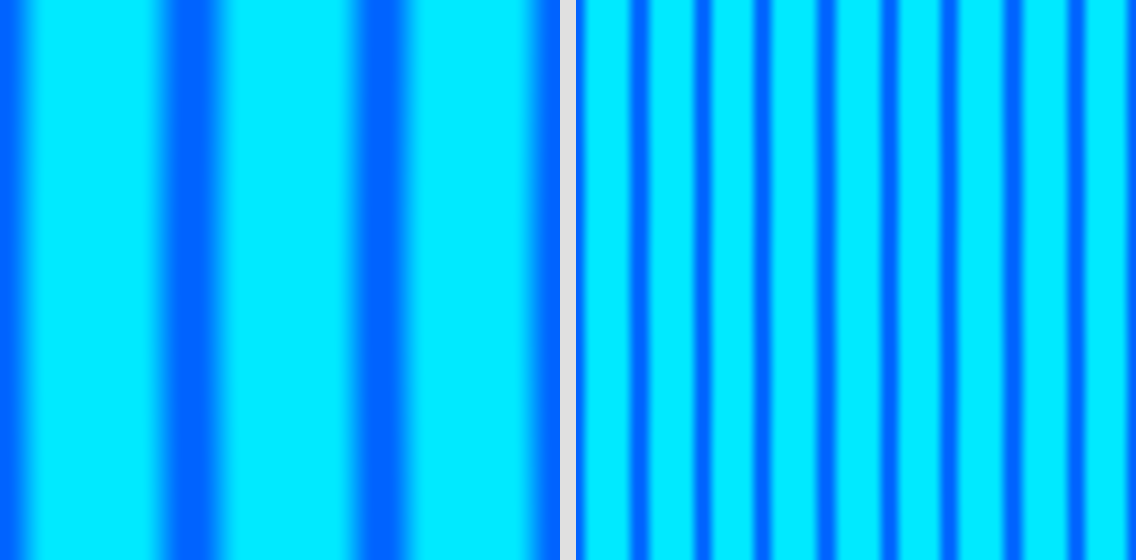
Left, the tile; right, the same tile 3 across and 3 down.
This pattern is drawn by a Shadertoy shader. Its source:

```glsl
// Soft vertical stripes: narrow blue bands on a cyan ground.
// Distance to the nearest band centre is shaded with a wide smoothstep;
// a slow periodic warp varies spacing and width, and everything tiles.

const float TAU = 6.2831853;

const vec3 GROUND_COLOR = vec3(0.0, 0.918, 1.0);
const vec3 BAND_COLOR = vec3(0.0, 0.388, 1.0);

const float BAND_COUNT = 3.0;        // whole repeats across
const float BAND_HALF_WIDTH = 0.0492; // canvas widths, to mid edge
const float EDGE_SOFTNESS = 0.0375;  // half the width of the blurred edge

const float BAND_OFFSET = 0.0066;    // shift of all bands to the right
const float WARP_AMOUNT = 0.0088;    // uneven spacing across
const float WARP_PHASE = 2.69;
const float SWAY_AMOUNT = 0.0012;    // faint bend along each band

// Displaces x periodically in both directions.
float warpAcross(vec2 uv) {
    float spacing = WARP_AMOUNT * cos(TAU * uv.x + WARP_PHASE);
    float sway = SWAY_AMOUNT * cos(TAU * uv.y);
    return uv.x - BAND_OFFSET - spacing - sway;
}

// Distance in canvas widths to the nearest band centre.
float bandDistance(float x) {
    return abs(fract(x * BAND_COUNT + 0.5) - 0.5) / BAND_COUNT;
}

void mainImage(out vec4 fragColor, in vec2 fragCoord) {
    vec2 uv = fragCoord / iResolution.xy;
    float edge = bandDistance(warpAcross(uv)) - BAND_HALF_WIDTH;

    // Blend from band to ground through the soft edge
    float ground = smoothstep(-EDGE_SOFTNESS, EDGE_SOFTNESS, edge);
    fragColor = vec4(mix(BAND_COLOR, GROUND_COLOR, ground), 1.0);
}
```
